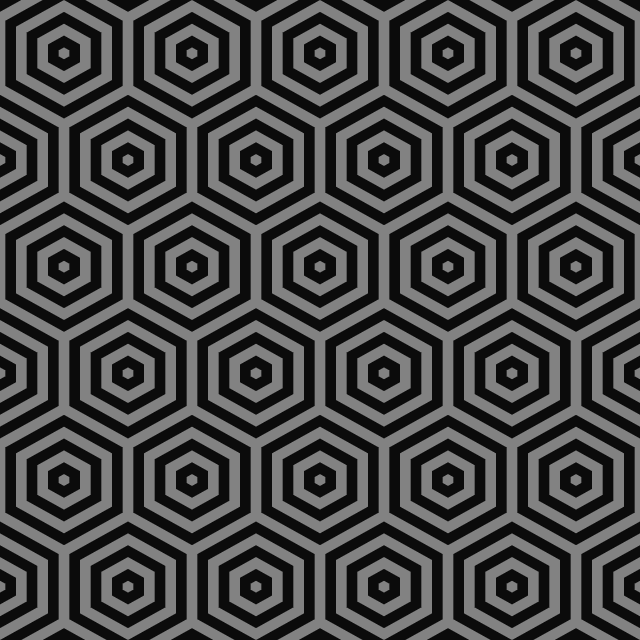
A WebGL 2 fragment shader for this pattern:

```glsl
#version 300 es
precision highp float;

uniform vec2 u_resolution;
out vec4 outColor;

const float COLUMNS = 5.0;
const float ROWS = 6.0;
const float RINGS_PER_CELL = 6.0;      // ring periods across one cell width
const float ROW_STEP = 0.8660254;      // row spacing for cells of width 1
const vec3 DARK = vec3(0.045);
const vec3 GRAY = vec3(0.51);

// Hexagonal distance with upright sides; 0.5 on the cell border
float hexDistance(vec2 p) {
    p = abs(p);
    return max(p.x, dot(p, vec2(0.5, ROW_STEP)));
}

// Offset from the nearest point of a rectangular lattice
vec2 repeatCentered(vec2 p, vec2 period) {
    return p - period * floor(p / period + 0.5);
}

// Distance to the nearest centre of two interleaved lattices
float honeycomb(vec2 p) {
    vec2 period = vec2(1.0, 2.0 * ROW_STEP);
    float evenRows = hexDistance(repeatCentered(p, period));
    float oddRows = hexDistance(repeatCentered(p - 0.5 * period, period));
    return min(evenRows, oddRows);
}

// Equal light and dark bands, light at the centre and on the border
float ringMask(float dist, float rings, float pixel) {
    float phase = abs(fract(dist * rings + 0.5) - 0.5);
    return clamp((0.25 - phase) / (pixel * rings) + 0.5, 0.0, 1.0);
}

void main() {
    vec2 uv = gl_FragCoord.xy / u_resolution;

    // Whole columns and rows, with the first row half a step up
    vec2 p = vec2(uv.x * COLUMNS, (uv.y * ROWS - 0.5) * ROW_STEP);
    float pixel = COLUMNS / u_resolution.x;

    float light = ringMask(honeycomb(p), RINGS_PER_CELL, pixel);
    outColor = vec4(mix(DARK, GRAY, light), 1.0);
}
```
